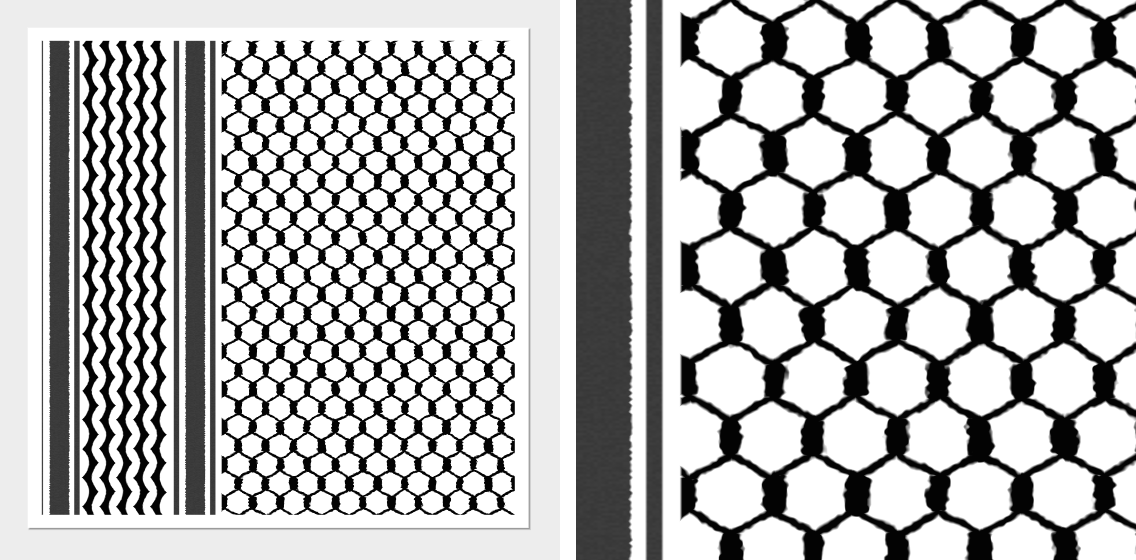
Left, the full canvas; right, a detail of the centre.
Give the GLSL for this pattern, as a Shadertoy shader.

```glsl
// Woven scarf print on a white card: frayed stripes, barbed wavy columns and a knotted hexagonal net.

// Layout lengths are in fractions of the canvas, written as n / UNITS, with y pointing down.
const float UNITS = 768.0;
const vec2 CARD_MIN = vec2(38.0, 38.0);
const vec2 CARD_MAX = vec2(725.0, 724.0);
const vec2 PRINT_MIN = vec2(57.0, 56.0);
const vec2 PRINT_MAX = vec2(706.0, 706.0);
const float SHADOW_SHIFT = 2.0;

const float WIDE_STRIPE = 13.3;       // half widths
const float THIN_STRIPE = 3.7;
const float STRIPE_REPEAT = 186.3;    // between the two stripe groups
const float FRAY = 1.6;

const float WAVE_FIRST = 124.0;
const float WAVE_PITCH = 23.3;
const float WAVE_COUNT = 5.0;
const float WAVE_PERIOD = 39.5;
const float WAVE_BARB_Y = 102.0;
const float WAVE_HALF = 4.0;
const float WAVE_SWAY = 2.2;
const float BARB_LENGTH = 5.0;

const float NET_LEFT = 304.0;
const vec2 NET_ORIGIN = vec2(308.0, 67.0);
const vec2 NET_PITCH = vec2(38.0, 25.92);
const float KNOT_HALF = 4.2;
const float KNOT_RADIUS = 5.3;
const float WIRE_START = 7.5;
const float WIRE_HALF = 1.6;

const vec3 BACKDROP = vec3(0.93);
const vec3 SHADOW = vec3(0.56);
const vec3 PAPER = vec3(1.0);
const vec3 CHARCOAL = vec3(0.23);
const vec3 INK = vec3(0.01);

float hash(vec2 p) {
    return fract(sin(dot(p, vec2(127.1, 311.7))) * 43758.5453);
}

float noise(vec2 p) {
    vec2 i = floor(p), f = fract(p);
    f = f * f * (3.0 - 2.0 * f);
    return mix(mix(hash(i), hash(i + vec2(1, 0)), f.x),
               mix(hash(i + vec2(0, 1)), hash(i + vec2(1, 1)), f.x), f.y);
}

float boxDistance(vec2 p, vec2 lo, vec2 hi) {
    vec2 d = max(lo - p, p - hi);
    return max(d.x, d.y);
}

float segmentDistance(vec2 p, vec2 a, vec2 b) {
    vec2 d = b - a;
    return length(p - a - d * clamp(dot(p - a, d) / dot(d, d), 0.0, 1.0));
}

float cover(float d, float blur) {
    return 1.0 - smoothstep(-blur, blur, d);
}

// Two groups of wide stripe plus thin stripe, with the outer thin lines.
float stripeDistance(vec2 p) {
    float fray = FRAY * (noise(vec2(p.x * 0.2, p.y * 0.7)) - 0.5);
    float d = abs(p.x - 58.0) - 1.0;
    d = min(d, abs(p.x - 242.0) - THIN_STRIPE);
    for (float i = 0.0; i < 2.0; i++) {
        float x = p.x - i * STRIPE_REPEAT;
        d = min(d, abs(x - 81.5) - WIDE_STRIPE + fray);
        d = min(d, abs(x - 105.5) - THIN_STRIPE);
    }
    return d;
}

// Swaying bands with curved barbs, alternately left and right.
float waveDistance(vec2 p) {
    float k = clamp(round((p.x - WAVE_FIRST) / WAVE_PITCH), 0.0, WAVE_COUNT - 1.0);
    float x = p.x - WAVE_FIRST - k * WAVE_PITCH;
    float y = p.y + 1.5 * (noise(vec2(k * 7.0, p.y * 0.08)) - 0.5);
    float t = abs(fract((y - WAVE_BARB_Y) / WAVE_PERIOD + 0.5) - 0.5) * 2.0;
    x += WAVE_SWAY * cos(3.14159 * t) + 0.8 * (noise(p * 0.4) - 0.5);
    float leftBarb = BARB_LENGTH * pow(1.0 - t, 4.0);
    float rightBarb = BARB_LENGTH * pow(t, 4.0);
    return 0.8 * max(-x - WAVE_HALF - leftBarb, x - WAVE_HALF - rightBarb);
}

// Staggered knots, each joined by two wires to the row below.
float netDistance(vec2 p) {
    vec2 warp = vec2(noise(p * 0.12), noise(p * 0.12 + 40.0)) - 0.5;
    vec2 q = p - NET_ORIGIN + 1.8 * warp;
    float rough = noise(p * 0.45) - 0.5;
    float d = UNITS;
    for (float j = -1.0; j <= 1.0; j++) {
        float row = round(q.y / NET_PITCH.y) + j;
        float stagger = 0.5 * mod(row, 2.0);
        for (float i = -1.0; i <= 1.0; i++) {
            float col = round(q.x / NET_PITCH.x - stagger) + i;
            vec2 l = q - vec2(col + stagger, row) * NET_PITCH;
            float columnVary = hash(vec2(col + stagger, 3.0)) - 0.5;
            float knotVary = hash(vec2(col, row)) - 0.5;
            vec2 tip = vec2(0.8 * knotVary, KNOT_HALF + knotVary);
            vec2 k = l - vec2(2.5 * columnVary, knotVary);
            float radius = KNOT_RADIUS + columnVary + 0.8 * knotVary;
            d = min(d, segmentDistance(k, -tip, tip) - radius + 2.2 * rough);
            float wire = segmentDistance(vec2(abs(l.x), l.y), vec2(0.0, WIRE_START),
                                         vec2(0.5 * NET_PITCH.x, NET_PITCH.y - WIRE_START));
            d = min(d, wire - WIRE_HALF + 1.1 * rough);
        }
    }
    return max(d, NET_LEFT - p.x);
}

void mainImage(out vec4 fragColor, in vec2 fragCoord) {
    vec2 p = fragCoord / iResolution.xy * UNITS;
    p.y = UNITS - p.y;
    float blur = max(0.8, 0.7 * UNITS / iResolution.y);

    // Card and its shadow
    float shadow = boxDistance(p - SHADOW_SHIFT, CARD_MIN, CARD_MAX);
    vec3 color = mix(BACKDROP, SHADOW, cover(shadow, 2.0));
    color = mix(color, PAPER, cover(boxDistance(p, CARD_MIN, CARD_MAX), blur));

    // Print, trimmed to its margins
    float trim = cover(boxDistance(p, PRINT_MIN, PRINT_MAX), blur);
    vec3 cloth = CHARCOAL + 0.03 * (noise(p * vec2(0.6, 0.9)) - 0.5);
    color = mix(color, cloth, trim * cover(stripeDistance(p), blur));
    float ink = min(waveDistance(p), netDistance(p));
    color = mix(color, INK, trim * cover(ink, blur));

    fragColor = vec4(color, 1.0);
}
```
